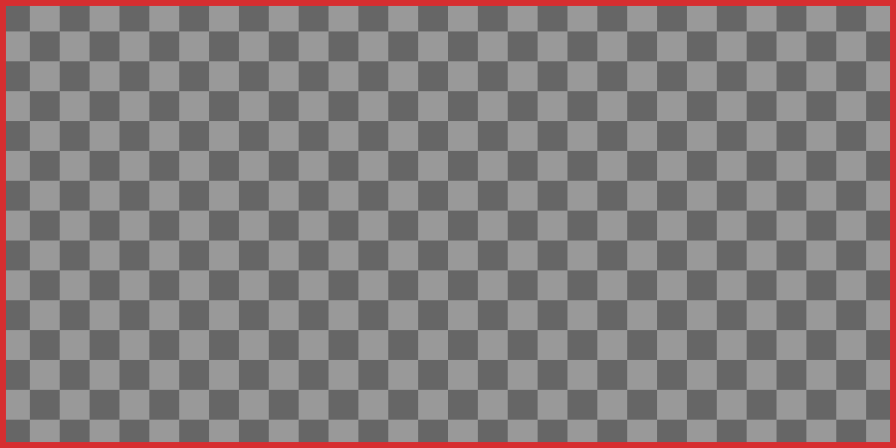
Give the GLSL for this pattern, as a Shadertoy shader.

```glsl
// Grey checkerboard of 30 by 15 squares inside a thin red frame.
#define CELLS_DOWN   15.0
#define ROW_SHIFT    0.0035
#define FRAME_WIDTH  0.0133
#define DARK_GREY    vec3(0.40)
#define LIGHT_GREY   vec3(0.60)
#define FRAME_RED    vec3(0.84, 0.18, 0.19)

// Integral of a square wave that is +1 on even cells and -1 on odd cells.
vec2 squareWaveIntegral(vec2 p) {
    return 1.0 - abs(mod(p, 2.0) - 1.0);
}

// Box-filtered checker: 0 on dark squares, 1 on light squares.
float checker(vec2 p, float footprint) {
    vec2 halfStep = vec2(0.5 * footprint);
    vec2 wave = (squareWaveIntegral(p + halfStep) - squareWaveIntegral(p - halfStep)) / footprint;
    return 0.5 - 0.5 * wave.x * wave.y;
}

void mainImage(out vec4 fragColor, in vec2 fragCoord) {
    // Canvas height is one unit.
    float pixel = 1.0 / iResolution.y;
    vec2 size = iResolution.xy * pixel;
    vec2 p = fragCoord * pixel;

    // Squares, with the rows set slightly low.
    vec2 cell = (p + vec2(0.0, ROW_SHIFT)) * CELLS_DOWN;
    vec3 color = mix(DARK_GREY, LIGHT_GREY, checker(cell, pixel * CELLS_DOWN));

    // Frame, measured inward from the nearest canvas edge.
    vec2 toEdge = min(p, size - p);
    float edgeDistance = min(toEdge.x, toEdge.y);
    float frame = clamp((FRAME_WIDTH - edgeDistance) / pixel + 0.5, 0.0, 1.0);
    color = mix(color, FRAME_RED, frame);

    fragColor = vec4(color, 1.0);
}
```
